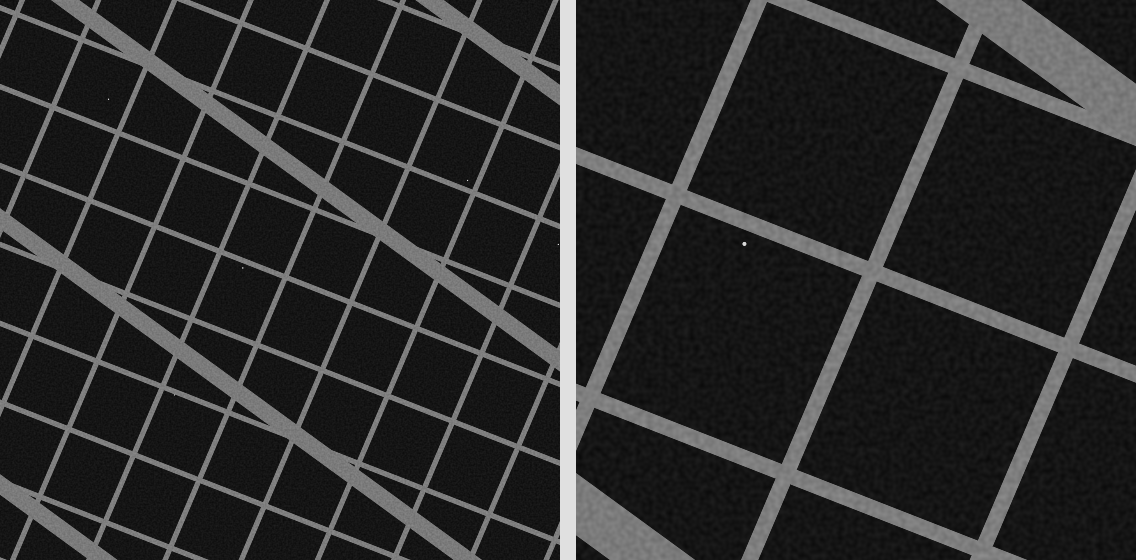
Left: the whole. Right: its middle third, enlarged.
Write a Shadertoy shader that draws this pattern.

```glsl
#define CELL_U vec2(0.1167, -0.0456)
#define CELL_V vec2(-0.0514, -0.1208)
#define GRID_ORIGIN vec2(0.5098, 0.5052)
#define THIN_WIDTH 0.0095
#define BAND_WIDTH 0.0300
#define BAND_PHASE 0.437
#define GROUND vec3(0.08)
#define THIN_COLOR vec3(0.497)
#define BAND_COLOR vec3(0.482)
#define GRAIN 0.065
#define SPECKS 6
#define SPECK_RADIUS 0.0012

vec2 hash22(vec2 p) {
    vec3 q = fract(p.xyx * vec3(0.1031, 0.1030, 0.0973));
    q += dot(q, q.yzx + 33.33);
    return fract((q.xx + q.yz) * q.zy);
}

float cornerSlope(vec2 corner, vec2 offset) {
    float angle = 6.2832 * hash22(corner).x;
    return dot(vec2(cos(angle), sin(angle)), offset);
}

float gradientNoise(vec2 p) {
    vec2 i = floor(p), f = p - i;
    vec2 w = f * f * f * (f * (f * 6.0 - 15.0) + 10.0);
    vec2 e = vec2(1.0, 0.0);
    float low = mix(cornerSlope(i, f), cornerSlope(i + e, f - e), w.x);
    float high = mix(cornerSlope(i + e.yx, f - e.yx), cornerSlope(i + 1.0, f - 1.0), w.x);
    return mix(low, high, w.y);
}

// Coverage of evenly spaced lines; the gradient sets direction and spacing
float stripes(vec2 p, vec2 gradient, float phase, float width, float pixel) {
    float s = dot(gradient, p) - phase;
    float d = abs(fract(s + 0.5) - 0.5) / length(gradient) - 0.5 * width;
    return 1.0 - smoothstep(-0.5 * pixel, 0.5 * pixel, d);
}

void mainImage(out vec4 fragColor, in vec2 fragCoord) {
    float pixel = 1.0 / iResolution.y;
    vec2 uv = fragCoord * pixel;
    vec2 p = uv - GRID_ORIGIN;

    // Slightly skewed grid of thin lines
    mat2 gradients = transpose(inverse(mat2(CELL_U, CELL_V)));
    float thin = max(stripes(p, gradients[0], 0.0, THIN_WIDTH, pixel),
                     stripes(p, gradients[1], 0.0, THIN_WIDTH, pixel));

    // Wide bands climb one cell in four and recur every three rows
    vec2 bandGradient = (0.25 * gradients[0] - gradients[1]) / 3.0;
    float band = stripes(p, bandGradient, BAND_PHASE, BAND_WIDTH, pixel);

    vec3 color = mix(GROUND, THIN_COLOR, thin);
    color = mix(color, BAND_COLOR, band);

    // Fine grain
    float grain = gradientNoise(uv * 317.0) + 0.6 * gradientNoise(uv * 193.0 + 41.7);
    color += GRAIN * grain * mix(0.7, 1.0, max(thin, band));

    // Sparse bright specks on the dark ground
    float speck = 0.0;
    for (int i = 0; i < SPECKS; i++) {
        vec2 center = hash22(vec2(float(i) * 7.3 + 2.0, 19.0));
        float d = length(uv - center) - SPECK_RADIUS;
        speck = max(speck, 1.0 - smoothstep(-0.5 * pixel, 0.5 * pixel, d));
    }
    color = mix(color, vec3(0.85), speck * (1.0 - max(thin, band)));

    fragColor = vec4(clamp(color, 0.0, 1.0), 1.0);
}
```
